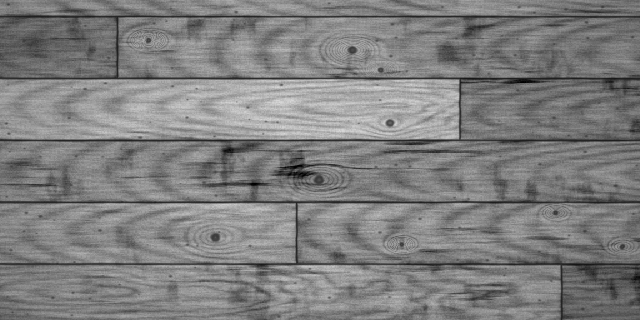
Give the GLSL for this texture, as a WebGL 2 fragment shader.

```glsl
#version 300 es
precision highp float;

uniform vec2 u_resolution;
out vec4 fragColor;

#define ROW_HEIGHT 0.1934
#define FIRST_SEAM 0.1745
#define SEAM_HALF 0.0024
#define RING_FREQ 52.0
#define RING_DEPTH 0.15
#define FIBRE_DEPTH 0.20
#define CRACK_DEPTH 0.24
#define STAIN_DEPTH 0.17
#define SPECK_CELL 0.05
#define SEAM_GREY 0.10

// Per row, bottom to top: joint x, left tone, right tone, centre of the arched grain
const vec4 ROWS[6] = vec4[6](
    vec4(1.755, 0.51, 0.41, 0.30), vec4(0.927, 0.54, 0.49, 1.45),
    vec4(-1.0, 0.50, 0.47, 1.00), vec4(1.4375, 0.60, 0.45, 1.12),
    vec4(0.367, 0.41, 0.49, 1.62), vec4(-1.0, 0.50, 0.53, 0.80));

// Knots: x, y, radius
const int KNOT_COUNT = 9;
const vec3 KNOTS[KNOT_COUNT] = vec3[KNOT_COUNT](
    vec3(1.102, 0.843, 0.013), vec3(1.190, 0.781, 0.009), vec3(1.219, 0.616, 0.013),
    vec3(0.997, 0.438, 0.016), vec3(0.673, 0.258, 0.015), vec3(1.256, 0.236, 0.007),
    vec3(1.737, 0.335, 0.007), vec3(1.945, 0.229, 0.008), vec3(0.464, 0.874, 0.008));

float hash(vec2 p) {
    return fract(sin(dot(p, vec2(127.1, 311.7))) * 43758.5453);
}

float noise(vec2 p) {
    vec2 i = floor(p), f = fract(p);
    f = f * f * (3.0 - 2.0 * f);
    return mix(mix(hash(i), hash(i + vec2(1, 0)), f.x),
               mix(hash(i + vec2(0, 1)), hash(i + vec2(1, 1)), f.x), f.y);
}

float fbm(vec2 p) {
    float sum = 0.0, amp = 0.5;
    for (int i = 0; i < 4; i++) {
        sum += amp * noise(p);
        p = p * 2.03 + 17.3;
        amp *= 0.5;
    }
    return sum / 0.9375;
}

float rowOf(float y) {
    return clamp(floor((y - FIRST_SEAM) / ROW_HEIGHT) + 1.0, 0.0, 5.0);
}

// Small dark pits scattered one per cell
float specks(vec2 p, float px) {
    vec2 cell = floor(p / SPECK_CELL);
    vec2 spot = 0.2 + 0.6 * vec2(hash(cell + 3.1), hash(cell + 7.7));
    vec2 d = (fract(p / SPECK_CELL) - spot) * SPECK_CELL;
    float radius = mix(0.001, 0.004, hash(cell + 5.3));
    float present = step(0.78, hash(cell + 1.9));
    return present * (1.0 - smoothstep(radius - px, radius + px, length(d * vec2(0.7, 1.0))));
}

void main() {
    vec2 p = gl_FragCoord.xy / u_resolution.y;
    float px = 1.0 / u_resolution.y;

    // Plank lookup
    float row = rowOf(p.y);
    vec4 plank = ROWS[int(row)];
    float side = step(plank.x, p.x);
    float tone = mix(plank.y, plank.z, side);
    float seed = row * 13.7 + side * 5.1;
    float wear = 1.0 - smoothstep(0.43, 0.59, tone);
    float middle = FIRST_SEAM + (row - 0.5) * ROW_HEIGHT;

    // Knots bend the grain and close it into rings
    vec2 q = p;
    float knotPull = 0.0, knotRing = 0.0, knotCore = 0.0;
    for (int i = 0; i < KNOT_COUNT; i++) {
        vec3 k = KNOTS[i];
        if (rowOf(k.y) != row) continue;
        vec2 d = p - k.xy;
        vec2 e = d / (k.z * vec2(5.0, 2.8));
        float pull = exp(-dot(e, e));
        q.y -= 0.75 * d.y * pull;
        knotRing += pull * length(d * vec2(0.5, 1.0));
        knotPull += pull;
        float r = length(d * vec2(0.9, 1.0)) + 0.003 * (noise(p * 120.0) - 0.5);
        float disc = 1.0 - smoothstep(0.55 * k.z, k.z + px, r);
        knotCore = max(knotCore, disc * (0.75 + 0.25 * smoothstep(0.0, 0.5 * k.z, r)));
    }

    // Arched growth rings
    float wobble = fbm(vec2(q.x * 4.0, q.y * 14.0) + seed) - 0.5;
    float across = q.y - middle + 0.03 * (hash(vec2(seed, 2.0)) - 0.5);
    float along = (q.x - plank.w - 1.3 * side) * 0.13;
    float ring = length(vec2(across, along + 0.04 * wobble)) + 0.035 * wobble;
    ring = mix(ring, knotRing / max(knotPull, 0.001), min(knotPull, 1.0) * 0.8);
    float line = pow(0.5 + 0.5 * sin(6.2832 * RING_FREQ * ring), 2.0);
    float ringFade = 0.25 + 0.9 * noise(q * vec2(5.0, 22.0) + seed + 9.0);

    // Fibres, cracks and stains
    float fibre = 0.6 * noise(q * vec2(9.0, 150.0) + seed) + 0.4 * noise(q * vec2(45.0, 290.0) + seed);
    float worn = smoothstep(0.42, 0.70, fbm(p * vec2(2.5, 13.0) + seed + 4.0));
    float crack = smoothstep(0.56, 0.76, fbm(q * vec2(6.0, 75.0) + seed + 31.0)) * worn;
    float stain = smoothstep(0.52, 0.80, fbm(p * vec2(22.0, 11.0) + seed + 50.0));
    stain *= smoothstep(0.40, 0.70, noise(p * vec2(3.0, 9.0) + seed + 61.0));

    float grey = tone + 0.065;
    grey += 0.16 * (fbm(p * vec2(3.0, 12.0) + seed + 80.0) - 0.5);
    grey += FIBRE_DEPTH * (fibre - 0.5);
    grey -= RING_DEPTH * line * ringFade;
    grey -= CRACK_DEPTH * crack * (0.35 + wear);
    grey -= STAIN_DEPTH * stain * (0.3 + wear);
    grey += 0.07 * (hash(floor(p * 256.0)) - 0.5);
    grey = mix(grey, 0.16, 0.8 * knotCore);
    grey = mix(grey, 0.22, 0.7 * specks(p, px));

    // Seams between rows and butt joints, with a worn edge
    float offset = fract((p.y - FIRST_SEAM) / ROW_HEIGHT + 0.5) - 0.5;
    float rowGap = abs(offset * ROW_HEIGHT + 0.0015 * (noise(vec2(p.x * 9.0, row)) - 0.5));
    float jointGap = abs(p.x - plank.x + 0.002 * (noise(p * 40.0) - 0.5));
    float gap = min(rowGap, jointGap);
    float chips = smoothstep(0.50, 0.85, noise(p * vec2(35.0, 60.0)));
    grey -= (0.07 + 0.12 * chips) * exp(-gap / 0.006);
    grey += 0.05 * exp(-pow((rowGap - 0.007) / 0.003, 2.0)) * step(offset, 0.0);
    float seam = 1.0 - smoothstep(SEAM_HALF - px, SEAM_HALF + px, gap);

    // Darker toward the borders
    vec2 c = p - vec2(0.5 * u_resolution.x / u_resolution.y, 0.5);
    grey *= 1.09 - 0.19 * c.x * c.x - 0.35 * c.y * c.y;
    grey = mix(grey, SEAM_GREY, 0.9 * seam);
    fragColor = vec4(vec3(clamp(grey, 0.0, 1.0)), 1.0);
}
```
